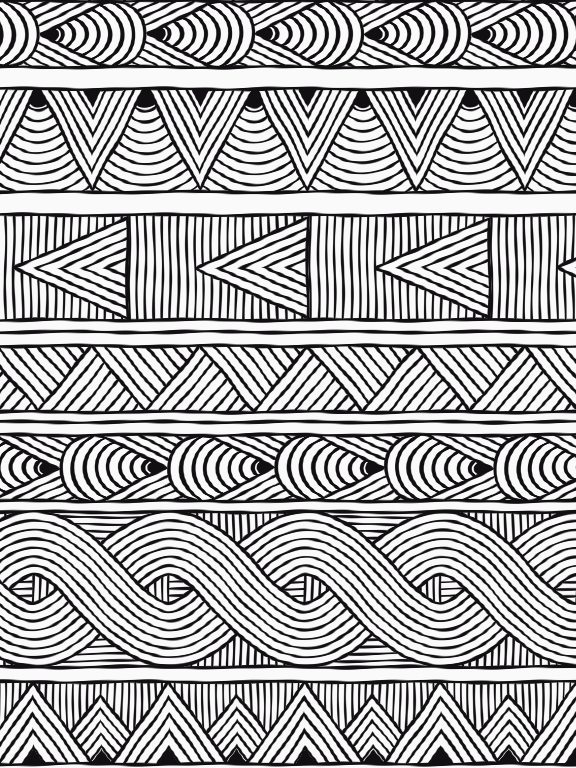
Reproduce this pattern procedurally as a WebGL 2 fragment shader.

```glsl
#version 300 es
precision highp float;
// Hand-inked ornament in seven horizontal bands: eggs, fans, arrows, zigzag, eggs, braid, peaks.
// Each band folds x into one repeat and returns a signed distance to ink (negative = ink).
// Layered sines bend the plane and vary the pen width.
uniform vec2 u_resolution;
out vec4 fragColor;

// Parallel pen lines at every multiple of gap.
float hatch(float v, float gap, float width) {
    return abs(fract(v / gap + 0.5) - 0.5) * gap - 0.5 * width;
}

// Fill one side of a shape's border and the other, then ink the border.
float bordered(float shape, float inside, float outside) {
    return min(shape < 0.0 ? inside : outside, abs(shape) - 1.6);
}

// Egg with its tip at t = 0 and its round end at t = 106.
float eggs(float t, float h) {
    h = abs(h);
    float cone = h * 0.893 - t * 0.45;
    float egg = t * 0.893 + h * 0.45 > 65.2 ? length(vec2(t - 73.0, h)) - 33.0 : cone;
    float reach = t + 1.5 * h * h / max(t, 1.0);
    float arcs = min(hatch(reach - 106.0, 12.0, 4.0), reach - 18.0);
    float fanT = t > 73.0 ? t - 108.0 : t;
    return bordered(egg, arcs, hatch(h * 0.893 - fanT * 0.45, 8.2, 2.5));
}

// Nested V shapes hanging between bowls of arcs.
float fans(float x, float y) {
    float a = abs(mod(x - 38.0, 108.0) - 54.0);
    float wedge = a * 0.887 + y * 0.461 - 46.1;
    float bowl = length(vec2((54.0 - a) * 1.25, y));
    return bordered(wedge, min(hatch(wedge, 8.4, 2.6), wedge + 38.0),
                    min(hatch(bowl, 10.5, 2.5), bowl - 18.0));
}

// Left-pointing arrowheads on upright stripes.
float arrows(float x, float y) {
    float a = mod(x - 14.0, 181.0);
    float slant = abs(y) * 0.915 - a * 0.405;
    return bordered(max(slant, a - 113.0), hatch(slant, 9.4, 2.7), hatch(a, 8.23, 2.4));
}

// Zigzag whose triangles are hatched along their left edges.
float zigzag(float x, float y) {
    float a = mod(x - 92.0, 108.0);
    float run = y * 0.83;
    float edge = (run - 54.0 + abs(a - 54.0)) * 0.77;
    return bordered(edge, hatch((run - a) * 0.77, 10.395, 2.8),
                    hatch((run + a) * 0.77, 10.395, 2.6));
}

// Distance across a cosine strand, found by stepping to its nearest point.
float strand(float x, float y, float amp) {
    const float k = 3.14159 / 136.0;
    float foot = x;
    for (int i = 0; i < 5; i++) {
        float slope = -amp * k * sin(foot * k);
        foot -= (foot - x + (amp * cos(foot * k) - y) * slope) / (1.0 + slope * slope);
    }
    vec2 gap = vec2(x, y) - vec2(foot, amp * cos(foot * k));
    return length(gap) * sign(y - amp * cos(x * k));
}

// Two twisted strands; the one climbing to the right lies on top.
float braid(float x, float y) {
    float a = mod(x - 33.0, 136.0);
    float cell = floor((x - 33.0) / 136.0);
    float over = strand(a, y, 46.0);
    float under = strand(a, y, -46.0);
    float eyeX = min(a, 136.0 - a);
    bool inEye = abs(y) < 24.0 && eyeX < 48.0;
    bool upright = (mod(cell, 2.0) > 0.5) != inEye;
    float ground = upright ? hatch(a, 7.2, 2.4) : hatch(y, 7.2, 2.2);
    if (inEye) ground = min(ground, eyeX - 1.2);
    float below = bordered(abs(under) - 31.0, hatch(under + 31.0, 8.857, 2.4), ground);
    return bordered(abs(over) - 31.0, hatch(over + 31.0, 8.857, 2.4), below);
}

// Tall nested peaks in front of small ones, over upright stripes.
float peaks(float x, float y) {
    float a = abs(mod(x + 35.0, 136.0) - 68.0);
    float tall = a * 0.816 - y * 0.577;
    float small = (68.0 - a) * 0.78 - (y - 13.0) * 0.62;
    float behind = bordered(small, min(hatch(small, 8.0, 2.4), small + 34.0),
                            hatch(a, 6.8, 2.1));
    return bordered(tall, min(hatch(tall, 9.4, 2.8), tall + 38.0), behind);
}

void main() {
    // The canvas is 768 units high, measured downward from the top.
    float unit = 768.0 / u_resolution.y;
    vec2 p = vec2(gl_FragCoord.x, u_resolution.y - gl_FragCoord.y) * unit;

    // Unsteady hand
    vec2 q = p + 0.7 * vec2(sin(p.y * 0.07 + 3.0 * sin(p.x * 0.023)) + 0.6 * sin(p.x * 0.19),
                            sin(p.x * 0.045 + 2.0 * sin(p.y * 0.031)) + 0.5 * sin(p.x * 0.13 + p.y));
    float x = q.x, y = q.y;

    // Bands, with blank paper between them
    float ink = 9.0;
    if (y < 67.0) ink = eggs(mod(x - 40.0, 108.0), y - 34.0);
    else if (y > 89.0 && y < 192.0) ink = fans(x, y - 90.0);
    else if (y > 215.0 && y < 320.0) ink = arrows(x, y - 268.0);
    else if (y > 346.0 && y < 412.0) ink = zigzag(x, y - 346.0);
    else if (y > 435.0 && y < 501.0) ink = eggs(mod(166.0 - x, 108.5), y - 468.0);
    else if (y > 512.0 && y < 667.0) ink = braid(x, 589.0 - y);
    else if (y > 682.0 && y < 764.0) ink = peaks(x, y - 682.0);

    // Ruled lines
    float rules[16] = float[](1.0, 67.0, 89.0, 192.0, 215.0, 320.0, 332.0, 346.0,
                              412.0, 422.0, 435.0, 501.0, 512.0, 667.0, 682.0, 764.0);
    for (int i = 0; i < 16; i++) ink = min(ink, abs(y - rules[i]) - 1.6);

    // Pen pressure and soft edge
    ink += 0.25 * sin(p.x * 0.083 + 2.0 * sin(p.y * 0.057)) * sin(p.y * 0.11 + p.x * 0.03);
    float paper = smoothstep(-0.75 * unit, 0.75 * unit, ink);
    fragColor = vec4(mix(vec3(0.07, 0.06, 0.07), vec3(0.98), paper), 1.0);
}
```
